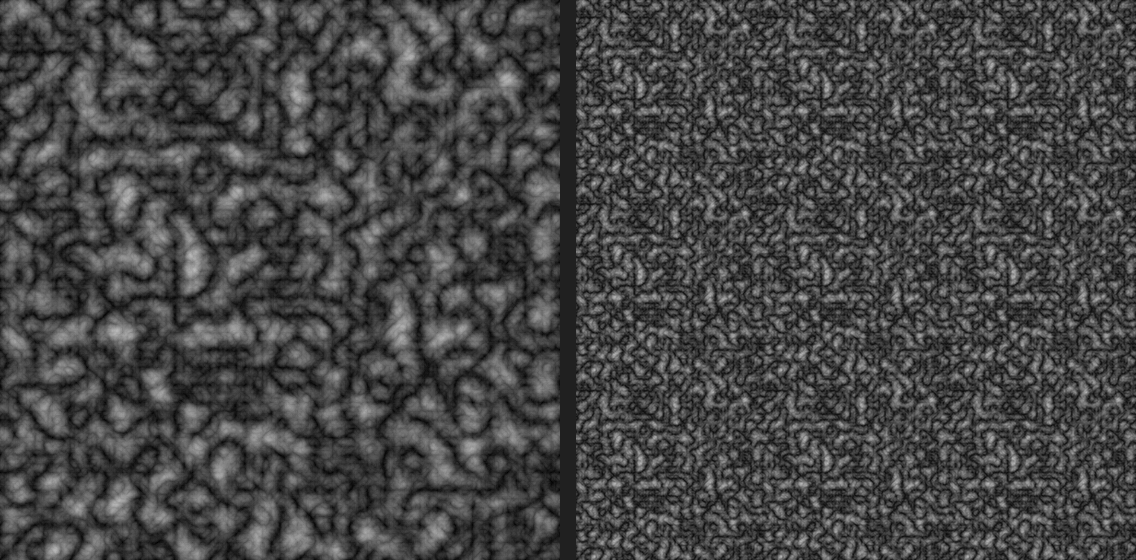
Left: one tile. Right: repeated 3 by 3.
Write a Shadertoy shader that draws this texture.

```glsl
// Grey turbulence: a sum of folded gradient-noise octaves.
// Folding each octave with abs() leaves dark creases between soft bright lumps.
// Every lattice wraps at a whole number of cells, so the canvas tiles.

const int   OCTAVES      = 5;
const float BASE_CELLS   = 16.0;  // lattice cells across the canvas, first octave
const float GAIN         = 0.5;   // strength of each octave relative to the last
const float BRIGHTNESS   = 0.81;
const float BLACK_LEVEL  = 0.002;
const float TAU          = 6.2831853;

// Integer hash of a lattice point, returned in 0..1
float hash(ivec2 cell, int seed) {
    uint h = uint(cell.x) * 1597334u + uint(cell.y) * 3812015u + uint(seed) * 668265u;
    h = (h ^ (h >> 16)) * 2146121u;
    h = (h ^ (h >> 15)) * 2221713u;
    h = (h ^ (h >> 13)) * 1274125u;
    h ^= h >> 16;
    return float(h & 65535u) / 65536.0;
}

// Contribution of one lattice corner: unit gradient dotted with the offset
float cornerSlope(ivec2 cell, vec2 offset, int period, int seed) {
    ivec2 wrapped = ivec2(cell.x % period, cell.y % period);
    float angle = TAU * hash(wrapped, seed);
    return dot(vec2(cos(angle), sin(angle)), offset);
}

// Gradient noise that repeats after `period` cells
float gradientNoise(vec2 p, int period, int seed) {
    ivec2 cell = ivec2(floor(p));
    vec2 f = fract(p);
    vec2 fade = f * f * f * (f * (f * 6.0 - 15.0) + 10.0);
    float a = cornerSlope(cell, f, period, seed);
    float b = cornerSlope(cell + ivec2(1, 0), f - vec2(1.0, 0.0), period, seed);
    float c = cornerSlope(cell + ivec2(0, 1), f - vec2(0.0, 1.0), period, seed);
    float d = cornerSlope(cell + ivec2(1, 1), f - vec2(1.0, 1.0), period, seed);
    return mix(mix(a, b, fade.x), mix(c, d, fade.x), fade.y);
}

// Folded octaves, each twice as fine as the one before
float turbulence(vec2 uv) {
    float sum = 0.0;
    float amplitude = 1.0;
    float cells = BASE_CELLS;
    for (int octave = 0; octave < OCTAVES; octave++) {
        sum += amplitude * abs(gradientNoise(uv * cells, int(cells), octave + 1));
        amplitude *= GAIN;
        cells *= 2.0;
    }
    return sum;
}

void mainImage(out vec4 fragColor, in vec2 fragCoord) {
    vec2 uv = fragCoord / iResolution.xy;
    float grey = BLACK_LEVEL + BRIGHTNESS * turbulence(uv);
    fragColor = vec4(vec3(clamp(grey, 0.0, 1.0)), 1.0);
}
```
